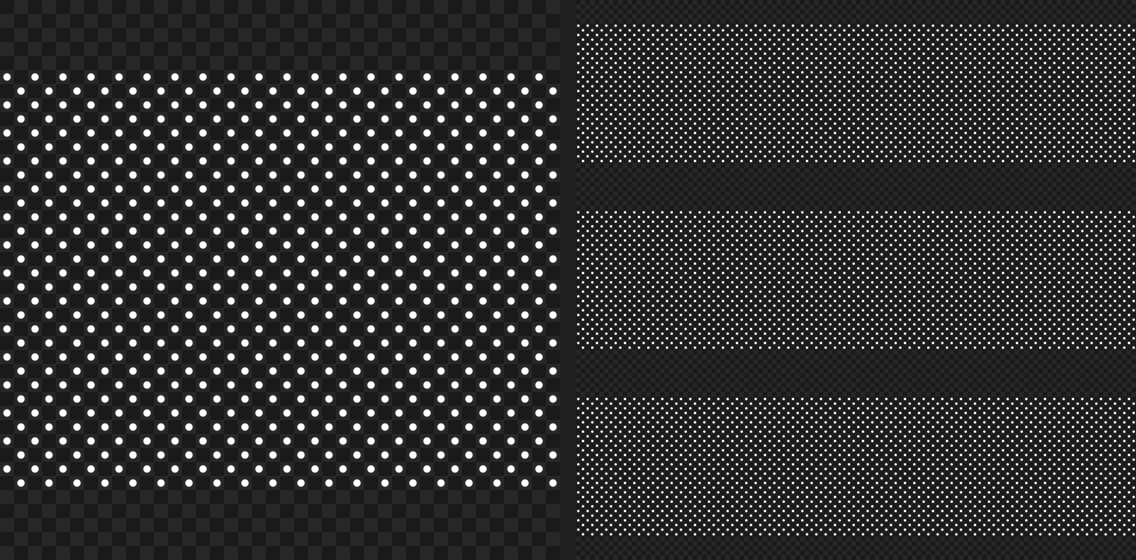
Left, the tile; right, the same tile 3 across and 3 down.
A Shadertoy shader for this pattern:

```glsl
// Draws a dark checkerboard with a wide band of white dots, one on each lighter square.

const float PI = 3.14159265;
const float CELLS = 40.0;        // squares across and down
const float MARGIN_ROWS = 5.0;   // rows without dots at the top and bottom
const float DOT_RADIUS = 0.262;  // in squares

const vec3 DARK_SQUARE = vec3(0.100);
const vec3 LIGHT_SQUARE = vec3(0.153);
const vec3 DOT_COLOR = vec3(0.995);

// Smoothed square wave: +1 on even cells, -1 on odd cells.
float squareWave(float x, float pixel) {
    return clamp(sin(PI * x) / (0.5 * PI * pixel), -1.0, 1.0);
}

// Coverage of the lighter squares, where column + row is even.
float checker(vec2 p, float pixel) {
    return 0.5 + 0.5 * squareWave(p.x, pixel) * squareWave(p.y, pixel);
}

// Coverage of a disc centred on the origin.
float disc(vec2 p, float radius, float pixel) {
    return 1.0 - smoothstep(-0.75 * pixel, 0.75 * pixel, length(p) - radius);
}

// One dot in the middle of every lighter square inside the band.
float dots(vec2 p, float radius, float marginRows, float pixel) {
    vec2 cell = floor(p);
    float isLight = 1.0 - mod(cell.x + cell.y, 2.0);
    float inBand = step(marginRows, cell.y) * step(cell.y, CELLS - marginRows - 1.0);
    return isLight * inBand * disc(fract(p) - 0.5, radius, pixel);
}

void mainImage(out vec4 fragColor, in vec2 fragCoord) {
    vec2 p = CELLS * fragCoord / iResolution.xy;
    float pixel = CELLS / min(iResolution.x, iResolution.y);

    vec3 color = mix(DARK_SQUARE, LIGHT_SQUARE, checker(p, pixel));
    color = mix(color, DOT_COLOR, dots(p, DOT_RADIUS, MARGIN_ROWS, pixel));
    fragColor = vec4(color, 1.0);
}
```
